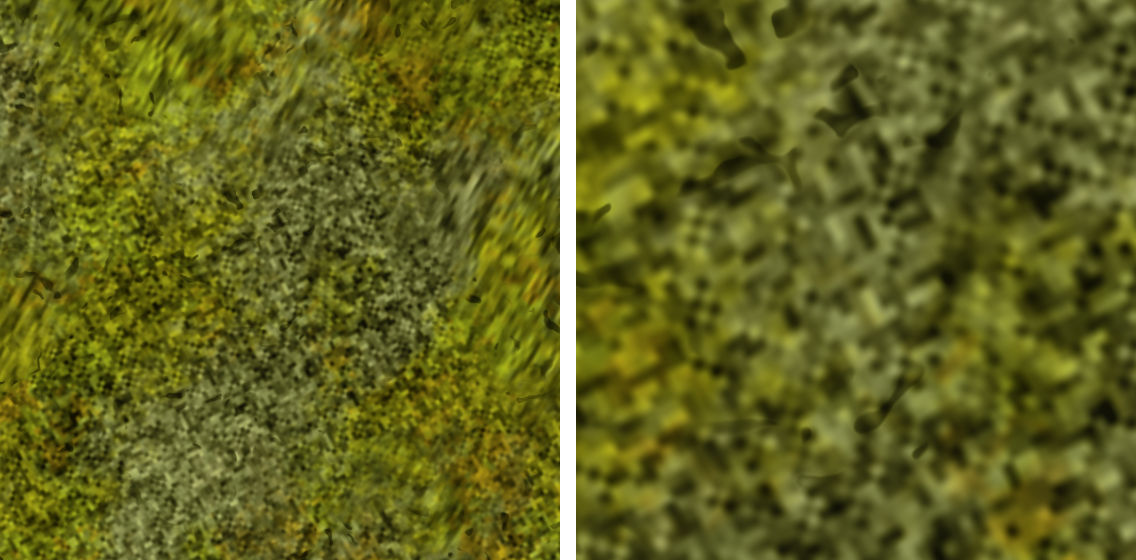
Left, the full canvas; right, a detail of the centre.
A three.js fragment shader for this texture:

```glsl
// Mossy ground: fine olive and yellow-green grain, soft slanted streaks, grey lichen and dark pits.
#define GRAIN 128.0
#define STREAK_ANGLE 1.05
#define STREAK_STRETCH 2.8
#define PATCHES 4.5
#define BRIGHTNESS 0.395
#define CONTRAST 0.66
#define PIT_DEPTH 0.5
#define MOSS_TINT vec3(1.02, 1.02, 0.10)
#define LICHEN_TINT vec3(0.96, 1.00, 0.50)
#define LEAF_TINT vec3(0.92, 1.06, 0.12)
#define RUST_TINT vec3(1.08, 0.88, 0.09)

varying vec2 vUv;

float hash(vec2 p) {
  return fract(sin(dot(p, vec2(127.1, 311.7))) * 43758.5453);
}

float noise(vec2 p) {
  vec2 cell = floor(p);
  vec2 f = fract(p);
  f = f * f * (3.0 - 2.0 * f);
  float low = mix(hash(cell), hash(cell + vec2(1.0, 0.0)), f.x);
  float high = mix(hash(cell + vec2(0.0, 1.0)), hash(cell + vec2(1.0, 1.0)), f.x);
  return mix(low, high, f.y);
}

vec2 rotate(vec2 p, float angle) {
  float c = cos(angle);
  float s = sin(angle);
  return vec2(c * p.x + s * p.y, c * p.y - s * p.x);
}

// Turned octaves hide the lattice.
float fbm(vec2 p) {
  float sum = 0.0;
  float weight = 0.5;
  for (int i = 0; i < 5; i++) {
    sum += weight * noise(p);
    p = rotate(p, 0.65) * 2.03 + 17.3;
    weight *= 0.5;
  }
  return sum / 0.97;
}

// Two sizes of grain, centred on zero.
float grain(vec2 p) {
  float fine = noise(rotate(p, 0.5) + 31.0);
  float coarse = noise(rotate(p, 1.3) * 0.52 + 7.0);
  return 0.62 * fine + 0.38 * coarse - 0.5;
}

// The same grain drawn out along the slant.
float streaks(vec2 p) {
  vec2 q = rotate(p, STREAK_ANGLE);
  q.x /= STREAK_STRETCH;
  float fine = noise(q + 53.0);
  float coarse = noise(rotate(q, 0.12) * 0.5 + 11.0);
  return 0.56 * fine + 0.44 * coarse - 0.5;
}

void main() {
  // Warped space gives the patches ragged borders.
  vec2 warp = vec2(fbm(vUv * 9.0), fbm(vUv * 9.0 + 40.0)) - 0.5;
  vec2 uv = vUv + 0.11 * warp;
  vec2 slanted = rotate(uv, STREAK_ANGLE) * vec2(0.75, 1.2) * PATCHES;

  // Light: grain, clumps and broad shading.
  vec2 grainUv = (vUv + 0.012 * warp) * GRAIN;
  float combed = smoothstep(0.40, 0.66, fbm(slanted * 0.9 + 23.0));
  float texture = mix(grain(grainUv), streaks(grainUv), combed);
  float clumps = noise(rotate(uv, 0.8) * 38.0) - 0.5;
  float shade = fbm(slanted + 61.0) - 0.5;
  float light = BRIGHTNESS + CONTRAST * texture + 0.13 * clumps + 0.24 * shade;

  // Pits: sparse dark gaps.
  float pits = 1.0 - smoothstep(0.08, 0.24, noise(rotate(uv, 0.3) * 52.0 + 5.0));
  light *= 1.0 - PIT_DEPTH * pits * smoothstep(0.35, 0.6, fbm(uv * 8.0 + 90.0));
  light = clamp(light, 0.07, 0.76);

  // Colour: moss and lichen, with leafy and rusty flecks.
  float speckle = noise(rotate(vUv, 0.9) * GRAIN * 0.6 + 70.0) - 0.5;
  float lichen = smoothstep(0.36, 0.68, fbm(slanted + 3.0) + 0.16 * speckle);
  float leaf = smoothstep(0.42, 0.66, fbm(uv * 7.0 + 120.0) + 0.25 * speckle);
  float rust = smoothstep(0.52, 0.74, fbm(uv * 8.0 + 150.0) - 0.25 * speckle);
  vec3 tint = mix(MOSS_TINT, LEAF_TINT, 0.6 * leaf);
  tint = mix(tint, RUST_TINT, 0.8 * rust);
  tint = mix(tint, LICHEN_TINT, 0.85 * lichen);

  // Highlights pale a little, shadows stay saturated.
  vec3 color = light * tint;
  color.b *= mix(0.65, 1.3, smoothstep(0.15, 0.6, light));
  gl_FragColor = vec4(color, 1.0);
}
```
